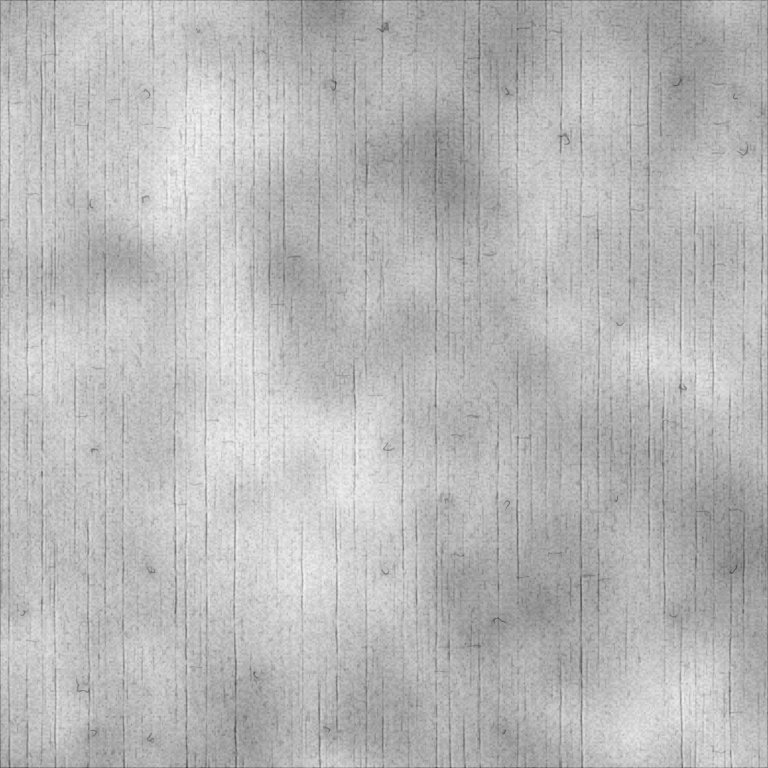
A three.js fragment shader for this texture:

```glsl
varying vec2 vUv;

const float BASE_GREY = 0.735;
const float CLOUD_SCALE = 4.7;
const float CLOUD_CONTRAST = 0.55;
const float GRAIN_SCALE = 390.0;
const float GRAIN_CONTRAST = 0.10;
const float FIBRE_CONTRAST = 0.03;
const float PIT_DARKNESS = 0.08;
const float CRACK_COLUMNS = 47.0;
const float CRACK_DARKNESS = 0.23;
const float HAIRLINE_COLUMNS = 112.0;
const float HAIRLINE_DARKNESS = 0.11;
const float LINE_SOFTNESS = 0.0020;
const float LINK_ROWS = 34.0;
const float LINK_SHARE = 0.035;
const float LINK_DARKNESS = 0.11;
const float KNOT_CELLS = 13.0;
const float KNOT_SHARE = 0.15;
const float KNOT_DARKNESS = 0.20;
const float KNOT_SHADE = 0.05;
const float BORDER_DARKNESS = 0.18;

float hash(vec2 p) {
  return fract(sin(dot(p, vec2(127.1, 311.7))) * 43758.5453);
}

float noise(vec2 p) {
  vec2 cell = floor(p);
  vec2 f = fract(p);
  f = f * f * (3.0 - 2.0 * f);
  float low = mix(hash(cell), hash(cell + vec2(1.0, 0.0)), f.x);
  float high = mix(hash(cell + vec2(0.0, 1.0)), hash(cell + 1.0), f.x);
  return mix(low, high, f.y);
}

// Soft blotches: octaves turned against each other to hide the lattice
float clouds(vec2 p) {
  mat2 turn = mat2(0.8, 0.6, -0.6, 0.8);
  float sum = 0.0;
  float weight = 0.44;
  p = turn * p * CLOUD_SCALE + 8.2;
  for (int i = 0; i < 3; i++) {
    sum += weight * (noise(p) - 0.5);
    p = turn * p * 1.9 + 11.3;
    weight *= 0.68;
  }
  return sum;
}

float stroke(float distance) {
  return 1.0 - smoothstep(0.0, LINE_SOFTNESS, abs(distance));
}

// Upright lines, one per column: x is the dark line, y its light rim
vec2 verticalLines(vec2 p, float columns, float lengthScale, float cover) {
  float id = floor(p.x * columns);
  float seed = id * 7.0 + columns;
  float lineX = (id + 0.3 + 0.4 * hash(vec2(seed, 2.0))) / columns;
  lineX += 0.0020 * (noise(vec2(seed, p.y * 9.0)) - 0.5);
  lineX += 0.0012 * (noise(vec2(seed, p.y * 45.0)) - 0.5);
  float run = noise(vec2(seed + 0.5, p.y * lengthScale));
  float present = smoothstep(1.0 - cover, 1.2 - cover, run);
  present *= 0.3 + 0.7 * hash(vec2(seed, floor(p.y * lengthScale)));
  present *= 0.3 + 0.7 * smoothstep(0.1, 0.7, noise(vec2(seed, p.y * 110.0)));
  float offset = p.x - lineX;
  return present * vec2(stroke(offset), stroke(offset - 0.003));
}

// Short crooked bridges across a column
float crossLinks(vec2 p) {
  vec2 q = p * vec2(CRACK_COLUMNS, LINK_ROWS) + vec2(0.5, 0.0);
  vec2 cell = floor(q);
  float height = 0.25 + 0.5 * hash(cell + 5.0);
  height += 0.14 * (noise(p * 150.0) - 0.5);
  float span = abs(fract(q.x) - 0.5);
  float mask = 1.0 - smoothstep(0.36, 0.48, span);
  float chosen = step(1.0 - LINK_SHARE, hash(cell + 23.0));
  return chosen * mask * stroke((fract(q.y) - height) / LINK_ROWS);
}

// Curled arcs, each with a dim halo: x is the arc, y the halo
vec2 knots(vec2 p) {
  vec2 q = p * KNOT_CELLS;
  vec2 cell = floor(q);
  vec2 centre = 0.35 + 0.3 * vec2(hash(cell + 31.0), hash(cell + 47.0));
  vec2 d = (fract(q) - centre) / KNOT_CELLS;
  d += 0.007 * (vec2(noise(p * 130.0), noise(p * 130.0 + 40.0)) - 0.5);
  float radius = mix(0.003, 0.009, pow(hash(cell + 59.0), 2.0));
  float facing = 6.2832 * hash(cell + 61.0);
  float arc = dot(normalize(d + 0.00001), vec2(cos(facing), sin(facing)));
  float ring = stroke(length(d) - radius) * smoothstep(-0.7, 0.4, arc);
  float halo = 1.0 - smoothstep(0.0, 0.025, length(d));
  return step(1.0 - KNOT_SHARE, hash(cell + 71.0)) * vec2(ring, halo);
}

void main() {
  vec2 p = vUv;
  float grey = BASE_GREY + CLOUD_CONTRAST * clouds(p);

  // Fine pitted grain and upright fibres
  float grain = noise(p * GRAIN_SCALE) - 0.5;
  float pits = smoothstep(0.7, 0.95, noise(p * vec2(350.0, 210.0) + 60.0));
  float fibre = noise(p * vec2(230.0, 30.0)) - 0.5;
  grey += GRAIN_CONTRAST * grain + FIBRE_CONTRAST * fibre;
  grey -= PIT_DARKNESS * pits;

  // Cracks, hairlines, links and knots
  vec2 cracks = verticalLines(p, CRACK_COLUMNS, 5.0, 0.62);
  vec2 hairlines = verticalLines(p, HAIRLINE_COLUMNS, 22.0, 0.45);
  vec2 knot = knots(p);
  grey -= CRACK_DARKNESS * cracks.x + HAIRLINE_DARKNESS * hairlines.x;
  grey += 0.06 * cracks.y + 0.03 * hairlines.y;
  grey -= LINK_DARKNESS * crossLinks(p);
  grey -= KNOT_DARKNESS * knot.x + KNOT_SHADE * knot.y;

  // Thin dark rim of the sheet
  vec2 inset = min(p, 1.0 - p);
  grey -= BORDER_DARKNESS * stroke(min(inset.x, inset.y));

  gl_FragColor = vec4(vec3(clamp(grey, 0.0, 1.0)), 1.0);
}
```
